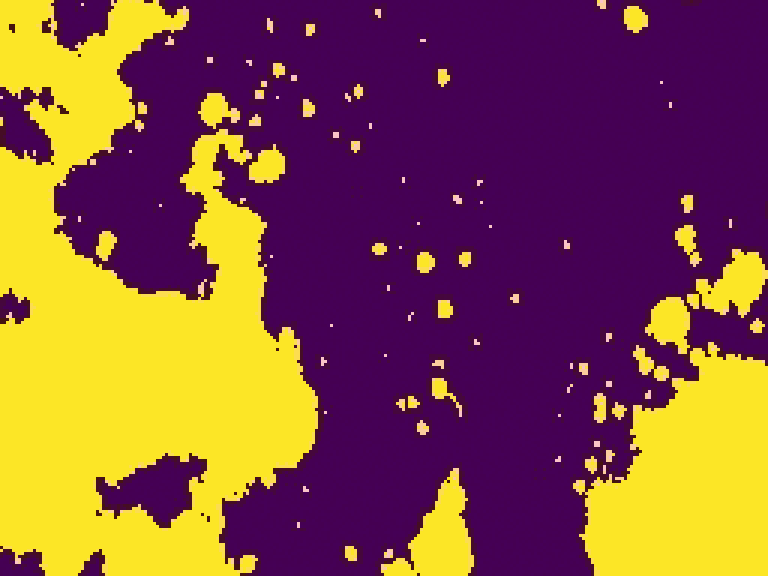
A WebGL 2 fragment shader for this texture:

```glsl
#version 300 es
precision highp float;
// Two-tone map of ragged yellow land on violet, broken into square grains.
// A rough distance field gives the large masses, cellular spots the islands;
// neighbouring grains tint each other, as if colour were blurred before tone.
uniform vec2 u_resolution;
out vec4 fragColor;

const float ROWS = 192.0;
const vec3 VIOLET = vec3(0.27, 0.00, 0.33);
const vec3 BROWN  = vec3(0.27, 0.08, 0.05);
const vec3 YELLOW = vec3(0.99, 0.90, 0.15);
const vec3 PINK   = vec3(0.98, 0.77, 0.78);

vec3 hash3(vec2 p) {
    vec3 q = fract(p.xyx * vec3(0.1031, 0.1030, 0.0973));
    q += dot(q, q.yxz + 33.33);
    return fract((q.xxy + q.yzz) * q.zyx);
}

float valueNoise(vec2 p) {
    vec2 i = floor(p), f = fract(p);
    f = f * f * (3.0 - 2.0 * f);
    float low  = mix(hash3(i).x, hash3(i + vec2(1, 0)).x, f.x);
    float high = mix(hash3(i + vec2(0, 1)).x, hash3(i + vec2(1, 1)).x, f.x);
    return mix(low, high, f.y) - 0.5;
}

float fractalNoise(vec2 p, int octaves, float gain) {
    float sum = 0.0, amp = 0.5;
    for (int i = 0; i < octaves; i++) {
        sum += amp * valueNoise(p);
        p = p * 2.03 + vec2(17.3, 9.1);
        amp *= gain;
    }
    return sum;
}

// Signed distances, positive inside
float ellipse(vec2 p, vec2 center, vec2 radii) {
    return (1.0 - length((p - center) / radii)) * min(radii.x, radii.y);
}

float roundBox(vec2 p, vec2 center, vec2 halfSize, float radius) {
    vec2 q = abs(p - center) - halfSize + radius;
    return radius - length(max(q, 0.0)) - min(max(q.x, q.y), 0.0);
}

// Cellular islands of random size; density is the share of filled cells
float islands(vec2 p, float scale, float density) {
    vec2 q = p * scale, cell = floor(q);
    float best = -1.0;
    for (int y = -1; y <= 1; y++)
    for (int x = -1; x <= 1; x++) {
        vec2 id = cell + vec2(x, y);
        vec3 h = hash3(id + scale * 3.0);
        float radius = 0.08 + 0.32 * fract(h.z * 37.0 + h.x);
        float d = radius - length((q - id - h.xy) * vec2(1.1, 0.9));
        if (h.z < density) best = max(best, d);
    }
    return best / scale;
}

// Large masses: left bulk and its shelves, bottom outcrop, right corner
float masses(vec2 p) {
    float d = roundBox(p, vec2(0.19, 0.33), vec2(0.36, 0.18), 0.13);
    d = max(d, ellipse(p, vec2(0.42, 0.51), vec2(0.10, 0.11)));
    d = max(d, 0.07 - p.x);
    d = max(d, min(0.20 - p.x, p.y - 0.77));
    d = max(d, min(min(0.36 - p.x, 0.20 - p.y), 0.015));
    d = max(d, min(0.42 - p.x, -0.05));
    d = max(d, ellipse(p, vec2(0.79, 0.05), vec2(0.05, 0.085)));
    return max(d, ellipse(p, vec2(1.40, -0.02), vec2(0.40)));
}

float coverage(vec2 p) {
    float rough = fractalNoise(p * vec2(8.0, 6.5), 6, 0.56);
    float mass = masses(p);
    float swing = mix(0.42, 0.17, smoothstep(0.35, 0.75, p.x));
    float land = clamp(mass, -0.30, 0.11) + swing * rough;

    // Islands thin out away from the masses
    float nearMass = smoothstep(-0.40, -0.02, mass);
    float cluster = smoothstep(-0.2, 0.3, valueNoise(p * 4.0 + 5.0));
    float density = mix(0.04, 0.38, nearMass) * (0.4 + cluster);
    float ragged = 0.075 * rough - 0.003;
    land = max(land, islands(p, 11.0, density * 0.65) + ragged);
    land = max(land, islands(p, 34.0, density) + ragged * 0.7);
    return step(0.0, land);
}

// Colour of one grain, tinted by the coverage around it
vec3 grainColor(vec2 cell) {
    vec2 p = (cell + 0.5) / ROWS;
    float here = coverage(p), around = 0.0;
    for (int i = 0; i < 4; i++) {
        vec2 side = vec2(i & 1, i >> 1) * 2.0 - 1.0;
        around += 0.25 * coverage(p + side * 1.5 / ROWS);
    }
    vec3 dark = mix(VIOLET, BROWN, min(around * 1.3, 1.0));
    dark.b += 0.02 * (hash3(cell).y - 0.5);
    vec3 light = mix(PINK, YELLOW, smoothstep(0.0, 0.75, around));
    return mix(dark, light, here);
}

void main() {
    // Four samples per pixel smooth the grain borders
    vec3 color = vec3(0.0);
    for (int i = 0; i < 4; i++) {
        vec2 offset = vec2(i & 1, i >> 1) * 0.5 - 0.25;
        vec2 p = (gl_FragCoord.xy + offset) / u_resolution.y;
        color += 0.25 * grainColor(floor(p * ROWS));
    }
    fragColor = vec4(color, 1.0);
}
```
